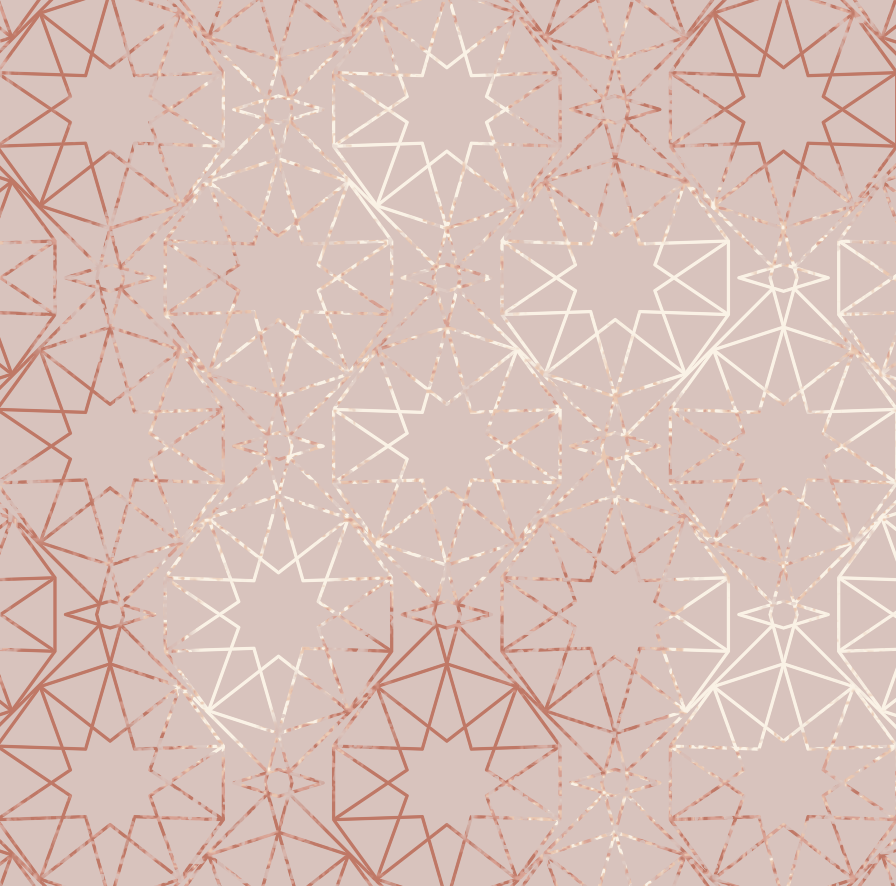
Reproduce this pattern procedurally as a WebGL 2 fragment shader.

```glsl
#version 300 es
precision highp float;
// Rose gold foil lattice: ten-pointed star medallions on a staggered grid,
// with four-pointed stars in the gaps and diagonals joining them.
// Folded segment distances draw the lines; noise gives foil tone and wear.

uniform vec2 u_resolution;
out vec4 outColor;

// Layout: STEP is half a repeat, in canvas widths; other lengths are in steps.
const float STEP = 0.1879;
const vec2 CENTER = vec2(0.4987, 0.4909);
const float HALF_WIDTH = 0.0098;
const float DECAGON_R = 0.707;
const float CORNER_R = 0.248;
const vec2 STAR_TIP = vec2(0.265, 0.293);
const float STAR_CORNER = 0.08;
const float STAR_CORE = 0.088;
const float SECTOR = 0.6283185;     // a tenth of a turn

// Foil and wear
const vec3 GROUND = vec3(0.847, 0.763, 0.740);
const vec3 COPPER = vec3(0.750, 0.470, 0.400);
const vec3 ROSE = vec3(0.845, 0.630, 0.575);
const vec3 PEACH = vec3(0.915, 0.780, 0.690);
const vec3 CREAM = vec3(0.980, 0.950, 0.900);
const float PATCH_FREQ = 5.0;
const float GRAIN_FREQ = 230.0;
const float SPECKLE = 0.75;
const float WEAR = 0.42;

float hash(vec2 p) {
    return fract(sin(dot(p, vec2(127.1, 311.7))) * 43758.5453);
}

float noise(vec2 p) {
    vec2 cell = floor(p), f = fract(p);
    f = f * f * (3.0 - 2.0 * f);
    float low = mix(hash(cell), hash(cell + vec2(1, 0)), f.x);
    float high = mix(hash(cell + vec2(0, 1)), hash(cell + vec2(1, 1)), f.x);
    return mix(low, high, f.y);
}

float segment(vec2 p, vec2 a, vec2 b) {
    vec2 ab = b - a;
    float t = clamp(dot(p - a, ab) / dot(ab, ab), 0.0, 1.0);
    return length(p - a - ab * t);
}

// Decagon outline, each vertex joined to the inner corners on either side
float medallion(vec2 p) {
    float angle = abs(mod(atan(p.y, p.x), SECTOR) - 0.5 * SECTOR);
    vec2 q = length(p) * vec2(cos(angle), sin(angle));
    vec2 next = vec2(cos(SECTOR), sin(SECTOR));
    vec2 tip = vec2(DECAGON_R, 0.0);
    float d = segment(q, tip, DECAGON_R * next);
    d = min(d, segment(q, tip, CORNER_R * next));
    return min(d, segment(q, DECAGON_R * next, vec2(CORNER_R, 0.0)));
}

// Four-pointed star whose lines cross around a small diamond
float gapStar(vec2 p) {
    float across = segment(p, vec2(STAR_TIP.x, 0.0), vec2(0.0, STAR_CORNER));
    float upright = segment(p, vec2(0.0, STAR_TIP.y), vec2(STAR_CORNER, 0.0));
    return min(across, upright);
}

float lattice(vec2 p) {
    // Offset from the nearest medallion of the staggered grid
    vec2 m = p - 2.0 * floor(0.5 * p + 0.5);
    if (abs(m.x) + abs(m.y) > 1.0) m -= sign(m);
    vec2 f = abs(m);
    // Offset from the nearest gap star
    vec2 s = f.x > f.y ? vec2(1.0 - f.x, f.y) : vec2(f.x, 1.0 - f.y);
    float diagonal = max((1.0 - f.x - f.y) * 0.70711, STAR_CORE - length(s));
    return min(min(medallion(m), gapStar(s)), diagonal);
}

vec3 foilColor(float t) {
    vec3 c = mix(COPPER, ROSE, smoothstep(0.12, 0.38, t));
    c = mix(c, PEACH, smoothstep(0.42, 0.64, t));
    return mix(c, CREAM, smoothstep(0.66, 0.86, t));
}

void main() {
    vec2 uv = gl_FragCoord.xy / u_resolution.x;
    float d = lattice((uv - CENTER) / STEP);
    float pixel = 1.0 / (u_resolution.x * STEP);
    float line = 1.0 - smoothstep(-0.6 * pixel, 0.6 * pixel, d - HALF_WIDTH);

    // Broad patches of tone, solid at the extremes and speckled between
    float tone = 0.7 * noise(uv * PATCH_FREQ + 3.7);
    tone += 0.3 * noise(uv * PATCH_FREQ * 2.3 + 17.0);
    tone = clamp(0.5 + 1.7 * (tone - 0.49), 0.0, 1.0);
    float broken = 1.0 - smoothstep(0.22, 0.42, abs(tone - 0.5));
    float grain = noise(uv * GRAIN_FREQ + 41.0);
    float flake = noise(uv * GRAIN_FREQ * 0.8 + 83.0);
    float shade = tone + (grain - 0.5) * SPECKLE * mix(0.3, 1.0, broken);

    // Flaked gaps let the ground show through
    float gap = 1.0 - smoothstep(WEAR - 0.12, WEAR + 0.06, flake);
    float cover = line * (1.0 - 0.85 * gap * broken);
    outColor = vec4(mix(GROUND, foilColor(shade), cover), 1.0);
}
```
